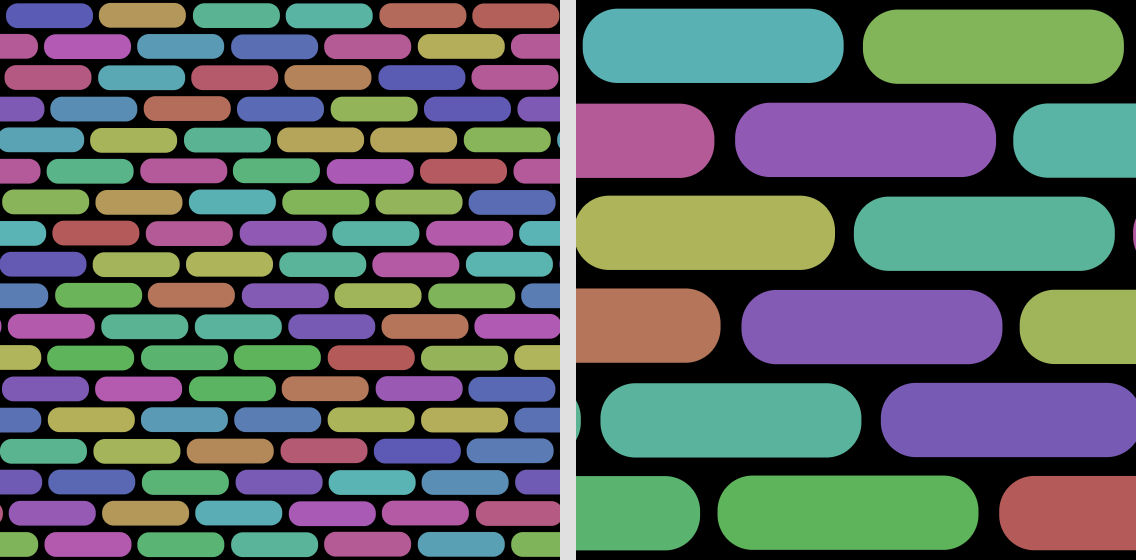
Left: the whole. Right: its middle third, enlarged.
Give the GLSL for this pattern, as a Shadertoy shader.

```glsl
#define COLUMNS 6.0
#define ROWS 18.0
#define PILL_HALF_SIZE vec2(1.398, 0.398)
#define CORNER_RADIUS 0.375
#define ROW_SHIFT 0.14
#define PILL_SHIFT 0.025
#define SATURATION 0.5
#define BRIGHTNESS 0.705
#define BACKGROUND vec3(0.0)

float hash(vec2 p) {
    vec3 q = fract(vec3(p.xyx) * 0.1031);
    q += dot(q, q.yzx + 33.33);
    return fract((q.x + q.y) * q.z);
}

vec3 hueColor(float hue) {
    vec3 ramp = abs(fract(hue + vec3(0.0, 2.0, 1.0) / 3.0) * 6.0 - 3.0) - 1.0;
    return BRIGHTNESS * mix(vec3(1.0), clamp(ramp, 0.0, 1.0), SATURATION);
}

float roundedBox(vec2 p, vec2 halfSize, float radius) {
    vec2 d = abs(p) - halfSize + radius;
    return length(max(d, 0.0)) + min(max(d.x, d.y), 0.0) - radius;
}

void mainImage(out vec4 fragColor, in vec2 fragCoord) {
    vec2 grid = fragCoord / iResolution.y * vec2(COLUMNS, ROWS);

    // Alternate rows sit half a cell over, each with its own small slip
    float row = floor(grid.y);
    float slip = (hash(vec2(row, 71.0)) - 0.5) * ROW_SHIFT;
    grid.x -= 0.5 * (1.0 - mod(row, 2.0)) + slip;
    vec2 cell = vec2(mod(floor(grid.x), COLUMNS), row);

    // Distances are measured in row heights
    vec2 local = (fract(grid) - 0.5) * vec2(ROWS / COLUMNS, 1.0);
    vec2 wobble = vec2(hash(cell + 13.7), hash(cell + 47.3)) - 0.5;
    float dist = roundedBox(local - wobble * PILL_SHIFT, PILL_HALF_SIZE, CORNER_RADIUS);

    // Antialiased pill in a random hue
    float pixel = ROWS / iResolution.y;
    float coverage = clamp(0.5 - dist / pixel, 0.0, 1.0);
    vec3 color = mix(BACKGROUND, hueColor(hash(cell + 5.0)), coverage);
    fragColor = vec4(color, 1.0);
}
```
